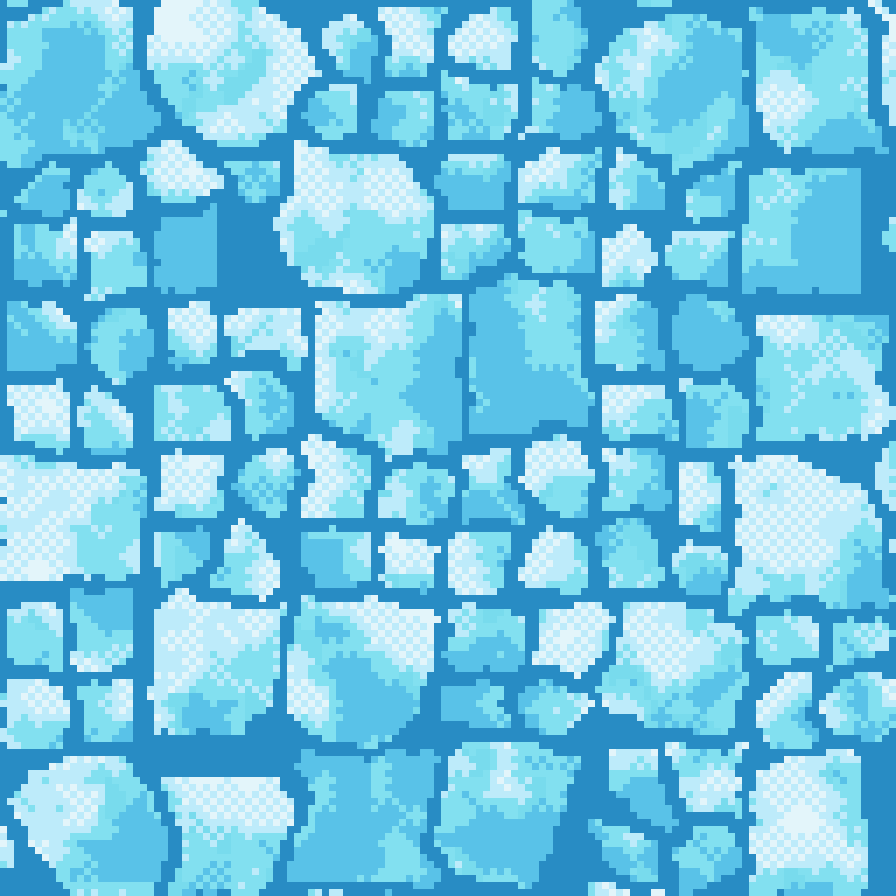
Reproduce this texture procedurally as a Shadertoy shader.

```glsl
// Pixel-art field of broken ice blocks floating on blue water.

vec2 hash2(vec2 p) {
    p = vec2(dot(p, vec2(127.1, 311.7)), dot(p, vec2(269.5, 183.3)));
    return fract(sin(p) * 43758.5);
}

float gradientDot(vec2 corner, vec2 offset) {
    float angle = 6.2832 * hash2(corner).x;
    return dot(vec2(cos(angle), sin(angle)), offset);
}

float gradientNoise(vec2 p) {
    vec2 i = floor(p), f = fract(p);
    vec2 u = f * f * (3.0 - 2.0 * f);
    vec2 e = vec2(1.0, 0.0);
    return mix(mix(gradientDot(i, f), gradientDot(i + e, f - e), u.x),
               mix(gradientDot(i + e.yx, f - e.yx), gradientDot(i + 1.0, f - 1.0), u.x), u.y);
}

// Rotated box with one slanted corner cut away
float blockDistance(vec2 p, vec2 halfSize, float angle, float cutAngle, float cut) {
    float c = cos(angle), s = sin(angle);
    vec2 q = mat2(c, -s, s, c) * p;
    vec2 box = abs(q) - halfSize;
    return max(max(box.x, box.y), dot(q, vec2(cos(cutAngle), sin(cutAngle))) - cut);
}

vec3 iceField(vec2 uv) {
    // Snap to the coarse pixel grid
    vec2 pixel = floor(uv * 128.0);
    vec2 p = (pixel + 0.5) / 128.0 * 6.0;
    float checker = mod(pixel.x + pixel.y, 2.0);
    vec2 warped = p + 0.045 * vec2(gradientNoise(p * 7.0), gradientNoise(p * 7.0 + 40.0));

    // Nearest and second nearest block; some cells hold four small ones
    float nearest = 9.0, second = 9.0;
    vec2 blockSeed = vec2(0.0), local = vec2(0.0);
    for (int y = -1; y <= 1; y++)
    for (int x = -1; x <= 1; x++) {
        vec2 cell = floor(p) + vec2(x, y);
        bool split = hash2(cell + 71.0).x < 0.36;
        float size = split ? 0.5 : 1.0;
        int count = split ? 4 : 1;
        for (int k = 0; k < count; k++) {
            vec2 seed = cell + float(k) * 17.3;
            vec2 jitter = hash2(seed + 3.1), shape = hash2(seed + 9.7), turn = hash2(seed + 23.9);
            vec2 slot = split ? 0.25 + 0.5 * vec2(k % 2, k / 2) : vec2(0.5);
            vec2 offset = warped - cell - slot - (jitter - 0.5) * 0.36 * size;
            float angle = turn.x < 0.5 ? 0.0 : (turn.x - 0.75) * 4.0;
            float cutAngle = 0.785 + 1.571 * floor(turn.y * 4.0) + (shape.x - 0.5) * 0.7;
            float d = blockDistance(offset, size * (0.39 + 0.22 * shape), angle,
                                    cutAngle, size * (0.38 + 0.28 * jitter.y));
            if (d < nearest) {
                second = nearest;
                nearest = d;
                blockSeed = seed;
                local = offset / size;
            } else {
                second = min(second, d);
            }
        }
    }

    // Open water and channels between blocks
    if (nearest > 0.0 || second - nearest < 0.085) return vec3(0.155, 0.55, 0.77);

    // Patchy facets, brighter towards the top left
    vec2 mood = hash2(blockSeed + 51.3);
    vec2 facet = p + mood * 30.0;
    float tone = 0.5 + 0.75 * gradientNoise(facet * 2.0) + 0.25 * gradientNoise(facet * 6.0)
               + 0.3 * dot(local, vec2(-0.4, 0.9)) + 0.3 * (mood.x - 0.5);
    tone += 0.06 * (checker - 0.5);
    if (mood.y < 0.06) tone -= 0.4; // sunken block

    // Flat palette with checkered frost on the brightest facets
    if (tone < 0.345) return vec3(0.35, 0.76, 0.91);
    if (tone < 0.555) {
        float shade = step(0.22, gradientNoise(facet * vec2(4.0, 2.5) + 13.0));
        return mix(vec3(0.51, 0.88, 0.94), vec3(0.47, 0.86, 0.93), shade);
    }
    bool frost = (tone > 0.69 && checker > 0.5) || tone > 0.92;
    return frost ? vec3(0.89, 0.96, 0.98) : vec3(0.74, 0.92, 0.98);
}

void mainImage(out vec4 fragColor, in vec2 fragCoord) {
    // Four samples per screen pixel smooth the block edges
    vec3 color = vec3(0.0);
    for (int s = 0; s < 4; s++) {
        vec2 shift = 0.5 * vec2(s % 2, s / 2) - 0.25;
        color += iceField((fragCoord + shift) / iResolution.y);
    }
    fragColor = vec4(color / 4.0, 1.0);
}
```
